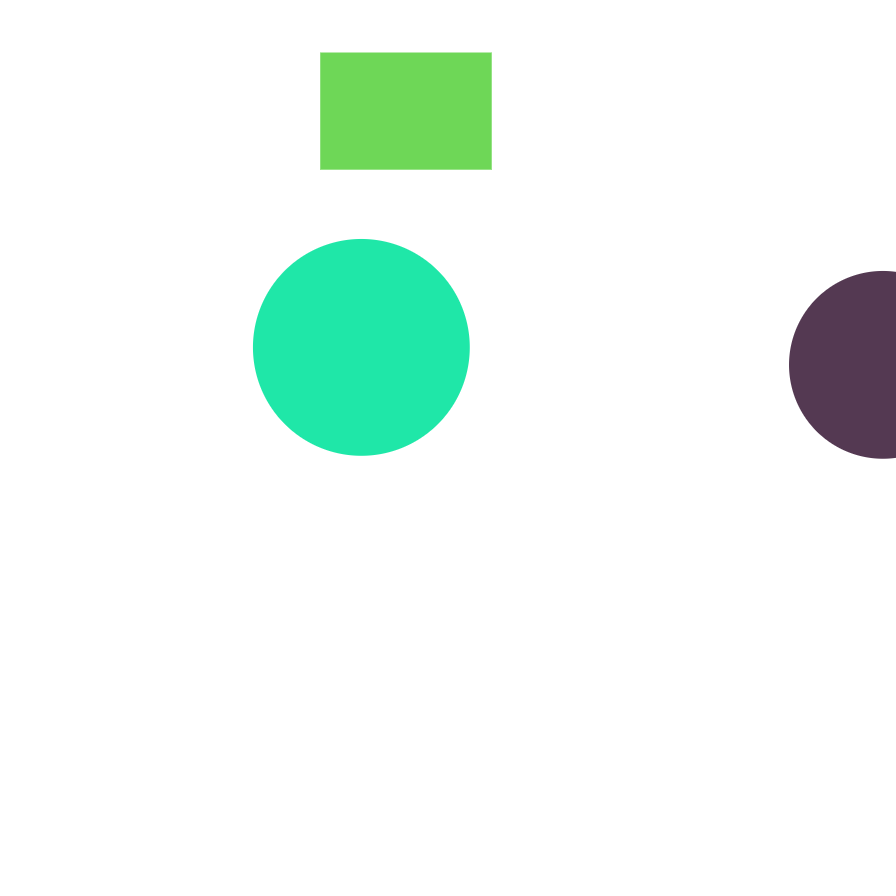
Reproduce this background procedurally as a WebGL 1 fragment shader.

```glsl
precision highp float;
// Flat shapes on a white ground: a green rectangle above a teal disc,
// and a plum disc cut off by the right edge.
// Each shape is a signed distance turned into a smooth coverage mask.

uniform vec2 u_resolution;

float discDistance(vec2 p, vec2 center, float radius) {
  return length(p - center) - radius;
}

float boxDistance(vec2 p, vec2 center, vec2 halfSize) {
  vec2 d = abs(p - center) - halfSize;
  return length(max(d, 0.0)) + min(max(d.x, d.y), 0.0);
}

// Coverage of a shape, softened over one pixel at its edge
float coverage(float dist) {
  return clamp(0.5 - dist * u_resolution.y, 0.0, 1.0);
}

void main() {
  vec2 p = gl_FragCoord.xy / u_resolution.y;
  vec3 color = vec3(1.0);

  // Green rectangle
  float box = boxDistance(p, vec2(0.4531, 0.876), vec2(0.0957, 0.0654));
  color = mix(color, vec3(0.43, 0.843, 0.341), coverage(box));

  // Teal disc
  float teal = discDistance(p, vec2(0.4033, 0.6123), 0.121);
  color = mix(color, vec3(0.122, 0.906, 0.659), coverage(teal));

  // Plum disc
  float plum = discDistance(p, vec2(0.9854, 0.5928), 0.1048);
  color = mix(color, vec3(0.329, 0.224, 0.322), coverage(plum));

  gl_FragColor = vec4(color, 1.0);
}
```
